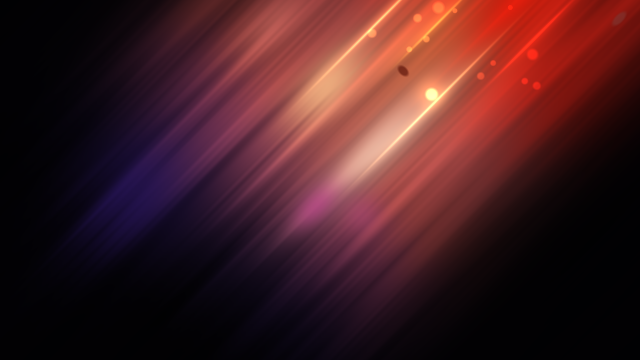
Write a Shadertoy shader that draws this background.

```glsl
// Diagonal motion-blurred light: a soft band fading from indigo to red,
// built from rotated gaussian glows over noise stretched along the streaks,
// then finished with thin light rays, round bokeh and a few drifting flecks.

#define BAND_CENTER 0.17
#define BAND_WIDTH 0.49
#define FRAY 0.16
#define STREAK_CONTRAST 0.42
#define RAY_WIDTH 0.0035
#define ORB_COUNT 12
#define ORB_GAIN 0.28

float hash(vec2 p) {
    vec3 h = fract(vec3(p.xyx) * 0.1031);
    h += dot(h, h.yzx + 33.33);
    return fract((h.x + h.y) * h.z);
}

float noise(vec2 p) {
    vec2 cell = floor(p), f = fract(p);
    f = f * f * (3.0 - 2.0 * f);
    float low = mix(hash(cell), hash(cell + vec2(1, 0)), f.x);
    float high = mix(hash(cell + vec2(0, 1)), hash(cell + vec2(1, 1)), f.x);
    return mix(low, high, f.y);
}

// Canvas position to (along, across) the streak direction.
vec2 toStreak(vec2 p) {
    return vec2(p.x + p.y, p.x - p.y) * 0.70711;
}

float gauss(vec2 q, vec2 center, vec2 size) {
    vec2 d = (q - toStreak(center)) / size;
    return exp(-dot(d, d));
}

// Blend a streak-aligned soft glow over the colour.
void glow(inout vec3 col, vec2 q, vec2 center, vec2 size, vec3 tint, float amount) {
    col = mix(col, tint, amount * gauss(q, center, size));
}

// Thin bright line with a faint halo.
vec3 ray(vec2 q, vec2 center, float len, vec3 tint) {
    float core = gauss(q, center, vec2(len, RAY_WIDTH));
    float halo = gauss(q, center, vec2(len, RAY_WIDTH * 5.0));
    return tint * (core + 0.35 * halo);
}

// Hue of the band from its cool tail to its hot head.
vec3 bandColor(float u) {
    vec3 c = mix(vec3(0.14, 0.08, 0.29), vec3(0.45, 0.19, 0.31), smoothstep(0.55, 0.95, u));
    c = mix(c, vec3(0.60, 0.24, 0.23), smoothstep(0.88, 1.15, u));
    return mix(c, vec3(0.72, 0.11, 0.06), smoothstep(1.30, 1.68, u));
}

// Soft-edged ellipse aligned with the canvas rotated by a quarter of pi.
float fleck(vec2 q, vec2 center, vec2 size) {
    return 1.0 - smoothstep(0.6, 1.2, length((q - toStreak(center)) / size));
}

void mainImage(out vec4 fragColor, in vec2 fragCoord) {
    vec2 p = fragCoord / iResolution.y;
    vec2 q = toStreak(p);

    // Streak noise: fine across, slow along.
    float broad = noise(vec2(q.x * 1.5, q.y * 13.0 + 40.0));
    float fine = noise(vec2(q.x * 2.0 + 7.0, q.y * 38.0 + 90.0));
    float hair = noise(vec2(q.x * 2.5 + 3.0, q.y * 110.0 + 200.0));
    float streak = 0.55 * broad + 0.3 * fine + 0.15 * hair - 0.5;
    vec2 w = q + vec2(FRAY * streak, 0.0);

    // Main band.
    float across = (q.y - BAND_CENTER) / BAND_WIDTH;
    float band = exp(-pow(across, 4.0)) * smoothstep(0.36, 1.08, w.x);
    vec3 col = vec3(0.006, 0.004, 0.012) + bandColor(w.x) * band;
    col += vec3(0.08, 0.04, 0.19) * gauss(w, vec2(0.37, 0.47), vec2(0.20, 0.13));

    // Broad coloured glows.
    glow(col, w, vec2(0.98, 0.66), vec2(0.30, 0.22), vec3(0.76, 0.41, 0.38), 0.60);
    glow(col, w, vec2(1.20, 0.86), vec2(0.26, 0.15), vec3(0.90, 0.48, 0.27), 0.70);
    glow(col, w, vec2(0.75, 0.92), vec2(0.13, 0.06), vec3(0.82, 0.42, 0.38), 0.65);
    glow(col, w, vec2(1.42, 0.98), vec2(0.20, 0.09), vec3(0.96, 0.11, 0.04), 0.85);
    col *= 1.0 + STREAK_CONTRAST * 2.0 * streak;

    // Bright cores and the magenta tail.
    glow(col, w, vec2(0.91, 0.76), vec2(0.13, 0.06), vec3(0.97, 0.74, 0.53), 0.80);
    glow(col, w, vec2(1.05, 0.59), vec2(0.23, 0.055), vec3(0.94, 0.76, 0.67), 0.85);
    glow(col, q, vec2(0.88, 0.43), vec2(0.08, 0.04), vec3(0.70, 0.25, 0.52), 0.70);
    glow(col, q, vec2(1.005, 0.405), vec2(0.055), vec3(0.68, 0.28, 0.46), 0.50);

    // Light rays.
    col += ray(q, vec2(1.05, 0.939), 0.18, vec3(0.50, 0.42, 0.22));
    col += ray(q, vec2(1.20, 0.708), 0.20, vec3(0.45, 0.36, 0.20));
    col += ray(q, vec2(1.21, 0.930), 0.11, vec3(0.40, 0.30, 0.08));
    col += ray(q, vec2(1.48, 0.888), 0.12, vec3(0.35, 0.06, 0.03));

    // Scattered bokeh, redder toward the right.
    for (int i = 0; i < ORB_COUNT; i++) {
        float id = float(i);
        vec2 center = vec2(1.0, 0.74) + vec2(0.62, 0.25) * vec2(hash(vec2(id, 3.0)), hash(vec2(id, 8.0)));
        float radius = mix(0.007, 0.019, hash(vec2(id, 5.0)));
        float disc = 1.0 - smoothstep(0.55, 1.15, length(p - center) / radius);
        vec3 tint = mix(vec3(1.0, 0.65, 0.25), vec3(0.9, 0.12, 0.06), smoothstep(1.15, 1.45, center.x));
        col += ORB_GAIN * disc * tint;
    }
    float lamp = length(p - vec2(1.199, 0.738));
    col += vec3(0.6, 0.48, 0.25) * (1.0 - smoothstep(0.010, 0.022, lamp));
    col += vec3(0.25, 0.15, 0.05) * exp(-lamp * lamp / 0.0016);

    // Drifting flecks.
    col = mix(col, vec3(0.42, 0.12, 0.07), 0.8 * fleck(q, vec2(1.12, 0.803), vec2(0.012, 0.019)));
    col = mix(col, vec3(0.50, 0.20, 0.18), 0.7 * fleck(q, vec2(1.72, 0.948), vec2(0.027, 0.012)));

    fragColor = vec4(clamp(col, 0.0, 1.0), 1.0);
}
```
